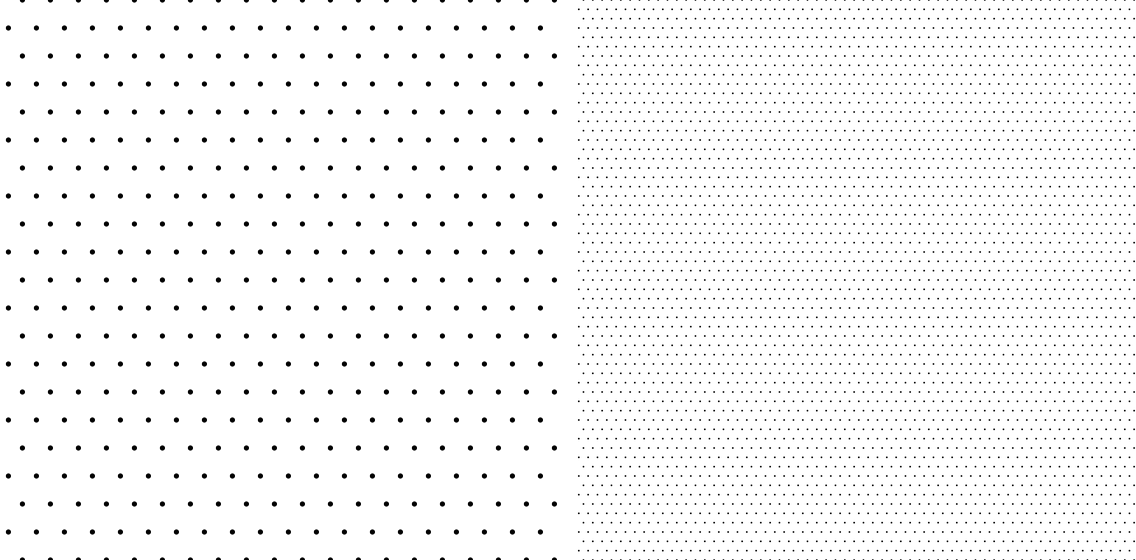
Left, the tile; right, the same tile 3 across and 3 down.
Reproduce this pattern procedurally as a three.js fragment shader.

```glsl
varying vec2 vUv;

const float REPEATS = 20.0;     // dots across and rows up
const float DOT_RADIUS = 0.092; // in cells
const float EVEN_ROW_X = 0.8;   // dot centre in even rows, in cells
const float ROW_SHIFT = 0.5;    // sideways step of odd rows, in cells
const vec3 PAPER = vec3(1.0);
const vec3 INK = vec3(0.01);

// Offset from the nearest dot centre, with every other row shifted
vec2 staggeredCell(vec2 p, float startX, float shift) {
  float row = floor(p.y + 0.5);
  float x = p.x - startX - shift * mod(row, 2.0);
  return vec2(fract(x + 0.5) - 0.5, p.y - row);
}

// Coverage of a disc with an edge about one pixel wide
float disc(vec2 p, float radius, float pixel) {
  return 1.0 - smoothstep(-0.6 * pixel, 0.6 * pixel, length(p) - radius);
}

void main() {
  vec2 grid = vUv * REPEATS;
  float pixel = max(fwidth(grid.x), fwidth(grid.y));
  vec2 cell = staggeredCell(grid, EVEN_ROW_X, ROW_SHIFT);
  float dotMask = disc(cell, DOT_RADIUS, pixel);
  gl_FragColor = vec4(mix(PAPER, INK, dotMask), 1.0);
}
```
